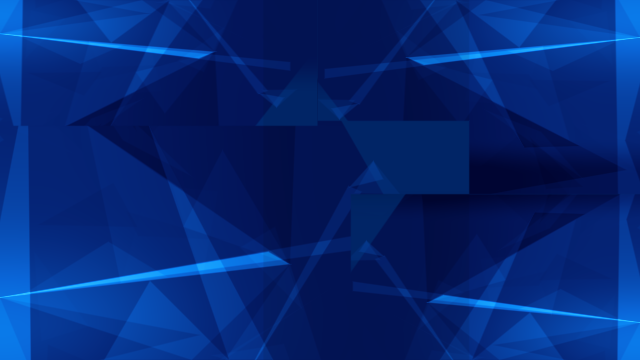
Give the GLSL for this background, as a WebGL 1 fragment shader.

```glsl
precision highp float;
uniform vec2 u_resolution;

const vec2 CANVAS = vec2(7.68, 4.32);
const vec3 ABYSS = vec3(0.0, 0.02, 0.20);
const vec3 NAVY = vec3(0.01, 0.08, 0.35);
const vec3 ROYAL = vec3(0.02, 0.15, 0.48);
const vec3 COBALT = vec3(0.03, 0.27, 0.66);
const vec3 AZURE = vec3(0.04, 0.40, 0.85);
const vec3 SKY = vec3(0.04, 0.56, 0.98);
const vec3 GLINT = vec3(0.18, 0.74, 1.0);
const vec3 TEAL = vec3(0.0, 0.19, 0.47);
const float FACETS = 16.0;
const float FACET_CONTRAST = 0.5;
const float SHARD_FADE = 0.15;
const float COLUMN_SHADE = 0.08;

vec2 hash2(float n) {
  vec3 q = fract(vec3(n) * vec3(0.1031, 0.1030, 0.0973));
  q += dot(q, q.yzx + 33.33);
  return fract((q.xx + q.yz) * q.zy);
}

// Signed distance to the line through a and b
float side(vec2 p, vec2 a, vec2 b) {
  vec2 e = b - a;
  return (e.x * (p.y - a.y) - e.y * (p.x - a.x)) / length(e);
}

// Triangle, strongest at corner a
float shard(vec2 p, vec2 a, vec2 b, vec2 c, float soft) {
  float s = sign(side(c, a, b));
  float d = min(s * side(p, a, b), min(s * side(p, b, c), s * side(p, c, a)));
  float fade = 1.0 - SHARD_FADE * clamp(distance(p, a) / distance(c, a), 0.0, 1.0);
  return smoothstep(-soft, soft, d) * fade;
}

vec3 ramp(float v) {
  vec3 c = mix(ABYSS, NAVY, clamp(v, 0.0, 1.0));
  c = mix(c, ROYAL, clamp(v - 1.0, 0.0, 1.0));
  c = mix(c, COBALT, clamp(v - 2.0, 0.0, 1.0));
  c = mix(c, AZURE, clamp(v - 3.0, 0.0, 1.0));
  c = mix(c, SKY, clamp(v - 4.0, 0.0, 1.0));
  return mix(c, GLINT, clamp(v - 5.0, 0.0, 1.0));
}

// One sheet of overlapping glass shards
vec3 sheet(vec2 p, float soft) {
  vec2 root = vec2(0.0, 0.75);
  vec2 tip = vec2(3.48, 1.15);

  // Ambient light and the glow at the beam root
  float v = 1.0 + 0.8 * (1.0 - smoothstep(0.5, 4.0, p.x));
  vec2 g = p - vec2(0.0, 0.45);
  v += 1.2 * exp(-dot(g, g * vec2(0.22, 1.2)));
  v -= 1.0 * smoothstep(2.75, 3.5, p.y);

  // Bright edge strip
  float strip = 1.0 - smoothstep(-soft, soft, p.x - 0.37 + 0.011 * p.y);
  v += strip * mix(1.6, 0.8, clamp(p.y / 2.8, 0.0, 1.0));
  v -= 0.8 * shard(p, vec2(0.22, 2.81), vec2(0.0, 1.67), vec2(-0.1, 4.0), soft);

  // Dark shards above the diagonal, light wedge under it
  v -= 0.5 * shard(p, vec2(0.2, 3.4), tip, vec2(3.6, 4.2), soft);
  v -= 0.6 * shard(p, vec2(2.2, 2.04), vec2(0.9, 2.92), vec2(1.72, 2.95), soft);
  v += 0.35 * shard(p, tip, vec2(1.83, 2.27), vec2(1.45, 0.92), soft);
  v += 0.3 * shard(p, vec2(1.83, 2.27), vec2(1.05, 2.81), vec2(1.45, 0.92), soft);

  // Pale peaks and the fan below the beam
  v += 0.3 * shard(p, vec2(2.67, 2.52), vec2(2.2, 1.6), tip, soft);
  v += 0.35 * shard(p, vec2(1.3, 1.42), vec2(0.3, 0.8), vec2(2.0, 1.0), soft);
  v += 0.5 * shard(p, root, tip, vec2(2.3, 0.0), soft);
  v += 0.7 * shard(p, vec2(1.8, 0.95), vec2(1.25, 0.0), vec2(2.75, 0.0), soft);
  v += 0.35 * shard(p, tip, vec2(2.7, 0.0), vec2(3.85, 0.0), soft);
  v -= 0.4 * shard(p, vec2(2.4, 0.3), root, vec2(0.4, -0.2), soft);

  // Long diagonal rays
  v += 0.8 * shard(p, vec2(1.78, 2.83), vec2(2.75, 0.0), vec2(3.28, 0.0), soft);
  v += 0.9 * shard(p, vec2(2.95, -0.2), vec2(4.18, 2.09), vec2(4.34, 2.02), soft);

  // Main beam and its trailing haze
  v += 0.9 * shard(p, root, vec2(4.7, 1.57), vec2(4.7, 1.38), soft);
  v += 2.2 * shard(p, root, vec2(3.22, 1.3), tip, soft);

  // Scattered faint facets
  for (float i = 0.0; i < FACETS; i++) {
    vec2 a = hash2(i + 1.0) * vec2(5.0, 3.2);
    vec2 b = a + (hash2(i + 31.0) - 0.5) * 2.4;
    vec2 c = a + (hash2(i + 61.0) - 0.5) * 2.4;
    v += (hash2(i + 91.0).x - 0.5) * FACET_CONTRAST * shard(p, a, b, c, soft);
  }
  vec3 col = ramp(v);

  // Teal pane and its folded corner
  float pane = smoothstep(-soft, soft, side(p, vec2(3.85, 3.3), vec2(4.48, 2.2)));
  col = mix(col, TEAL, 0.7 * pane * smoothstep(1.2, 2.1, p.y));
  float fold = shard(p, vec2(4.48, 2.39), vec2(4.19, 2.07), vec2(4.6, 2.17), soft);
  fold += 0.55 * shard(p, vec2(4.48, 2.39), vec2(4.25, 2.0), vec2(4.8, 1.99), soft);
  return mix(col, COBALT, 0.45 * fold);
}

void main() {
  vec2 p = gl_FragCoord.xy / u_resolution * CANVAS;
  float px = CANVAS.y / u_resolution.y;
  vec2 flipped = CANVAS - p;

  // Scaled and mirrored copies of the sheet
  vec3 col = sheet(p, px);
  vec3 topLeft = sheet(vec2(p.x, flipped.y) / vec2(0.741, 0.54), px / 0.6);
  vec3 topRight = sheet(flipped / vec2(0.805, 0.6), px / 0.7);
  vec3 lowRight = sheet(vec2(flipped.x, p.y) / vec2(0.733, 0.6), px / 0.65);

  // Panel layout
  vec2 upper = smoothstep(-px, px, p - vec2(3.81, 2.87));
  vec2 outer = smoothstep(-px, px, p - vec2(5.63, 1.99));
  float leftTop = (1.0 - upper.x) * smoothstep(-px, px, p.y - 2.81);
  float rightLow = smoothstep(-px, px, p.x - 4.21) * (1.0 - outer.y);
  col = mix(col, topRight, max(upper.x * upper.y, outer.x * outer.y));
  col = mix(col, topLeft, leftTop);
  col = mix(col, lowRight, rightLow);

  // Shaded middle column
  float column = smoothstep(-px, px, p.x - 3.16) * (1.0 - outer.x);
  gl_FragColor = vec4(col * (1.0 - COLUMN_SHADE * column), 1.0);
}
```
